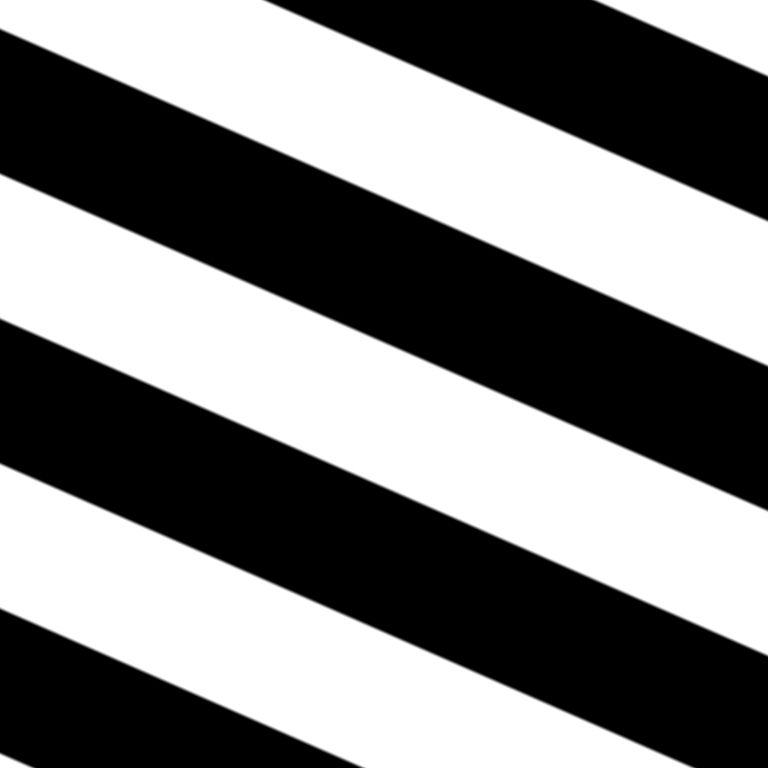
Reproduce this pattern procedurally as a WebGL 1 fragment shader.

```glsl
precision highp float;

// Clean diagonal stripes, black and white in equal widths, falling to the right.
// The canvas is projected onto the stripe normal; a folded repeat gives the
// signed distance to the nearest stripe edge, which is then softened.

#define PERIOD 0.3455       // one black plus one white stripe, across the stripes
#define BLACK_SHARE 0.5     // part of each period that is black
#define SLOPE 0.4388        // fall of the stripes per unit of width
#define STRIPE_TOP 0.1321   // depth of a black centre line at the left edge
#define EDGE_SOFTNESS 0.003 // half width of the blended edge
#define INK vec3(0.0)
#define PAPER vec3(1.0)

uniform vec2 u_resolution;

// Signed distance to the nearest black stripe, negative inside it.
float stripeDistance(vec2 p) {
    vec2 normal = normalize(vec2(SLOPE, 1.0));
    float across = dot(p - vec2(0.0, 1.0 - STRIPE_TOP), normal);
    float fromCentre = abs(fract(across / PERIOD + 0.5) - 0.5) * PERIOD;
    return fromCentre - 0.5 * BLACK_SHARE * PERIOD;
}

void main() {
    vec2 p = gl_FragCoord.xy / u_resolution;

    // Never blend over less than about a pixel.
    float soft = max(EDGE_SOFTNESS, 0.75 / min(u_resolution.x, u_resolution.y));
    float paper = smoothstep(-soft, soft, stripeDistance(p));

    gl_FragColor = vec4(mix(INK, PAPER, paper), 1.0);
}
```
